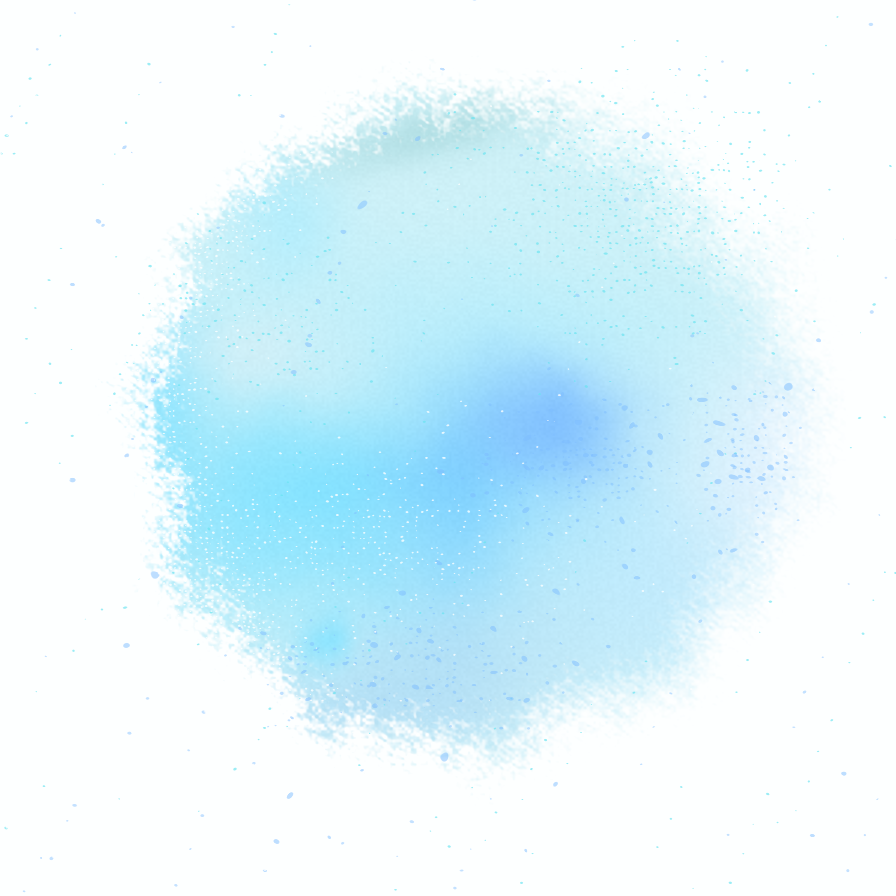
A WebGL 2 fragment shader for this background:

```glsl
#version 300 es
precision highp float;

uniform vec2 u_resolution;
out vec4 outColor;

const vec3 PAPER = vec3(0.993, 0.999, 0.999);
const vec3 PALE_AQUA = vec3(0.81, 0.945, 0.97);
const vec3 SKY = vec3(0.70, 0.93, 0.99);
const vec3 GREY_TEAL = vec3(0.69, 0.87, 0.89);
const vec3 MIST = vec3(0.83, 0.94, 0.97);
const vec3 CYAN = vec3(0.52, 0.89, 1.00);
const vec3 AZURE = vec3(0.48, 0.81, 1.00);
const vec3 DEEP_BLUE = vec3(0.49, 0.74, 1.00);
const vec3 ICE = vec3(0.75, 0.915, 0.99);
const vec3 SLATE = vec3(0.70, 0.87, 0.96);
const vec3 LAVENDER = vec3(0.90, 0.95, 1.00);
const vec3 TURQUOISE = vec3(0.40, 0.89, 0.94);

const vec2 DISC_CENTER = vec2(0.522, 0.530);
const float DISC_RADIUS = 0.352;
const float EDGE_WOBBLE = 0.085;
const float EDGE_SPRAY = 0.045;
const float WASH_WARP = 0.07;
const float GRAIN = 0.022;

float hash(vec2 p) {
    return fract(sin(dot(p, vec2(127.1, 311.7))) * 43758.5453);
}

float noise(vec2 p) {
    vec2 i = floor(p), f = fract(p);
    f = f * f * (3.0 - 2.0 * f);
    return mix(mix(hash(i), hash(i + vec2(1, 0)), f.x),
               mix(hash(i + vec2(0, 1)), hash(i + vec2(1, 1)), f.x), f.y);
}

float fbm(vec2 p) {
    float sum = 0.0, amp = 0.533;
    for (int i = 0; i < 4; i++) {
        sum += amp * noise(p);
        p = mat2(1.6, 1.2, -1.2, 1.6) * p + 7.3;
        amp *= 0.5;
    }
    return sum;
}

// Soft elliptical falloff, 1 at its center
float blob(vec2 p, vec2 center, vec2 size) {
    vec2 q = (p - center) / size;
    return exp(-dot(q, q));
}

// One randomly placed, slightly stretched drop per grid cell
float drops(vec2 p, float cells, float density, float size) {
    vec2 g = p * cells + 0.6 * vec2(noise(p * 60.0), noise(p * 60.0 + 31.0));
    vec2 id = floor(g);
    vec2 q = fract(g) - 0.5 - 0.4 * (vec2(hash(id + 3.1), hash(id + 8.7)) - 0.5);
    q = mat2(0.9, 0.4, -0.5, 1.2) * q;
    float radius = size * (0.35 + 0.65 * hash(id + 5.3));
    float aa = 0.7 * cells / min(u_resolution.x, u_resolution.y);
    float shown = step(hash(id + 1.9), density);
    return shown * (1.0 - smoothstep(radius - aa, radius + aa, length(q)));
}

// Layered watercolor washes
vec3 pigment(vec2 p) {
    vec2 w = p + WASH_WARP * (vec2(fbm(p * 7.0), fbm(p * 7.0 + 19.0)) - 0.5);
    vec3 c = PALE_AQUA;
    c = mix(c, SKY, 0.65 * blob(w, vec2(0.56, 0.62), vec2(0.23, 0.10)));
    c = mix(c, SKY, 0.85 * blob(w, vec2(0.31, 0.76), vec2(0.065, 0.09)));
    vec2 stroke = mat2(0.98, -0.20, 0.20, 0.98) * (w - vec2(0.48, 0.856));
    c = mix(c, GREY_TEAL, 0.85 * blob(stroke, vec2(0), vec2(0.13, 0.033)));
    c = mix(c, ICE, 0.85 * blob(w, vec2(0.73, 0.36), vec2(0.15, 0.14)));
    c = mix(c, SLATE, 0.85 * blob(w, vec2(0.43, 0.22), vec2(0.17, 0.07)));
    c = mix(c, CYAN, 0.75 * blob(w, vec2(0.20, 0.55), vec2(0.05, 0.10)));
    c = mix(c, CYAN, 0.98 * blob(w, vec2(0.36, 0.435), vec2(0.22, 0.115)));
    c = mix(c, MIST, 0.75 * blob(w, vec2(0.29, 0.60), vec2(0.09, 0.05)));
    c = mix(c, SLATE, 0.65 * blob(w, vec2(0.52, 0.28), vec2(0.11, 0.07)));
    c = mix(c, AZURE, 0.80 * blob(w, vec2(0.51, 0.45), vec2(0.09, 0.11)));
    c = mix(c, DEEP_BLUE, 0.88 * blob(w, vec2(0.60, 0.515), vec2(0.085, 0.07)));
    c = mix(c, CYAN, 0.80 * blob(w, vec2(0.37, 0.30), vec2(0.025)));
    return mix(c, LAVENDER, 0.75 * blob(w, vec2(0.86, 0.48), vec2(0.10, 0.13)));
}

// Ragged, sprayed disc edge, softer toward the right
float coverage(vec2 p) {
    vec2 d = p - DISC_CENTER;
    float r = length(d);
    float wobble = EDGE_WOBBLE * (fbm(p * 11.0) - 0.5);
    float bristle = noise(mat2(0.8, 0.6, -0.6, 0.8) * p * vec2(110.0, 260.0));
    float spray = EDGE_SPRAY * (0.5 * bristle + 0.5 * noise(p * 300.0) - 0.5);
    float inside = DISC_RADIUS - r + wobble + 1.6 * spray;
    float soft = mix(0.025, 0.065, smoothstep(-0.1, 0.3, d.x));
    return smoothstep(-soft, soft, inside);
}

void main() {
    vec2 p = (gl_FragCoord.xy - 0.5 * u_resolution) / min(u_resolution.x, u_resolution.y) + 0.5;
    float r = length(p - DISC_CENTER);

    vec3 color = pigment(p) + GRAIN * (noise(p * 380.0) - 0.5);
    color = mix(PAPER, color, coverage(p));

    // Turquoise spray over the upper right and left
    float spray = blob(p, vec2(0.71, 0.77), vec2(0.14, 0.11))
                + 0.5 * blob(p, vec2(0.30, 0.65), vec2(0.10, 0.08));
    color = mix(color, TURQUOISE, 0.65 * drops(p, 150.0, 0.55 * spray, 0.27));

    // Blue splatter on the right and along the bottom
    float splatter = 0.8 * blob(p, vec2(0.65, 0.48), vec2(0.08, 0.055))
                   + 0.8 * blob(p, vec2(0.83, 0.50), vec2(0.05, 0.07))
                   + 0.6 * blob(p, vec2(0.46, 0.26), vec2(0.13, 0.05));
    color = mix(color, DEEP_BLUE, 0.50 * drops(p + 0.37, 65.0, 0.75 * splatter, 0.30));
    color = mix(color, DEEP_BLUE, 0.45 * drops(p + 0.71, 125.0, 0.7 * splatter, 0.30));

    // White flecks in the cyan area and along the left rim
    float rim = smoothstep(0.24, 0.34, r) * smoothstep(0.42, 0.22, p.x);
    float flecks = 0.35 * blob(p, vec2(0.39, 0.39), vec2(0.19, 0.08)) + 0.5 * rim;
    color = mix(color, PAPER, 0.8 * drops(p + 0.13, 170.0, flecks, 0.26));

    outColor = vec4(clamp(color, 0.0, 1.0), 1.0);
}
```
